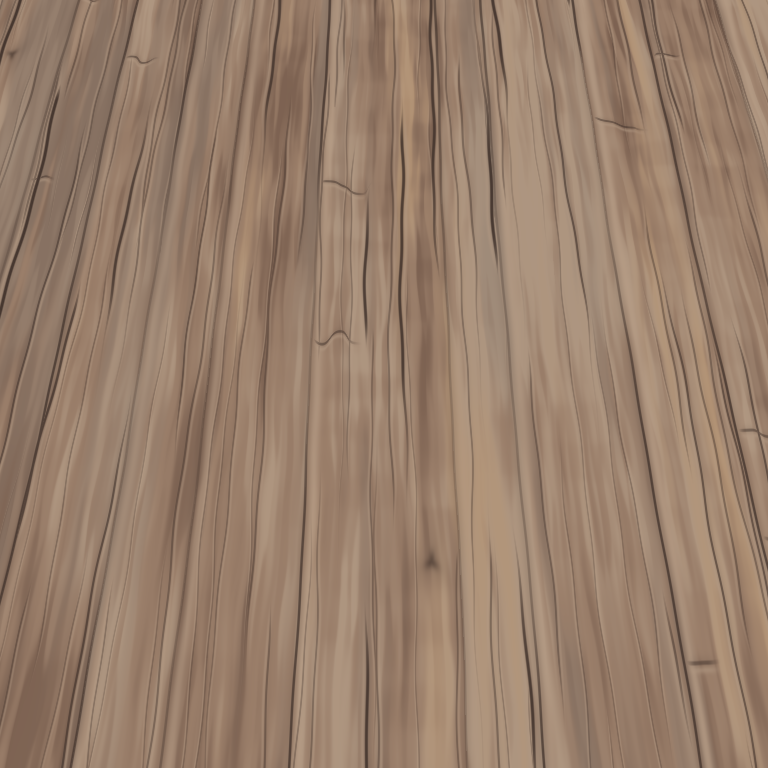
This texture is drawn by a WebGL 2 fragment shader. Its source:

```glsl
#version 300 es
precision highp float;
// Weathered timber boards running away from the viewer, with converging seams.
// A perspective map feeds soft cellular noise stretched along the grain; seams,
// splits, cross checks and knots are distance-based strokes laid on top.

uniform vec2 u_resolution;
out vec4 fragColor;

const vec3 BROWN = vec3(0.49, 0.385, 0.32);
const vec3 TAN   = vec3(0.60, 0.49, 0.41);
const vec3 PALE  = vec3(0.68, 0.585, 0.50);
const vec3 HONEY = vec3(0.72, 0.58, 0.44);
const vec3 ASH   = vec3(0.57, 0.505, 0.45);
const vec3 CRACK = vec3(0.24, 0.185, 0.16);

const float CENTRE = 0.505;   // column that stays upright
const float SPREAD = 0.70;    // widening from top to bottom
const float DEPTH  = 2.4;     // length scale along the boards
const float BOARDS = 11.0;    // boards across the top
const float SPLITS = 24.0;    // candidate split lines across the top
const float HAIRS  = 75.0;    // candidate hairlines across the top

vec2 hash2(vec2 p) {
    vec3 q = fract(p.xyx * vec3(0.1031, 0.1030, 0.0973));
    q += dot(q, q.yzx + 33.33);
    return fract((q.xx + q.yz) * q.zy);
}

// Cellular noise with blended cell values, -1 to 1
float softCells(vec2 p) {
    vec2 cell = floor(p), f = p - cell;
    float sum = 0.0, total = 0.0;
    for (int j = -1; j <= 1; j++)
    for (int i = -1; i <= 1; i++) {
        vec2 o = vec2(i, j);
        vec2 d = o + hash2(cell + o) - f;
        float w = exp(-5.0 * dot(d, d));
        sum += w * hash2(cell + o + 57.0).x;
        total += w;
    }
    return 2.0 * sum / total - 1.0;
}

// Soft-edged line, never thinner than about a pixel
float stroke(float d, float width) {
    float w = max(width, 0.8 / u_resolution.x);
    return 1.0 - smoothstep(0.3 * w, 1.4 * w, abs(d));
}

float bump(float d, float width) { return exp(-d * d / (width * width)); }

// Layered sines that make a line wander along the grain
float wander(float v, float phase) {
    return 0.0026 * sin(7.0 * v + phase) + 0.0014 * sin(19.0 * v + 2.3 * phase)
         + 0.0007 * sin(53.0 * v + 4.1 * phase);
}

float boardEdge(float i) { return i + 0.75 * hash2(vec2(i, 11.0)).x; }

// Lines that come and go along the grain: x = dark core, y = pale rim
vec2 splits(float u, float v, float scale, float count, float width) {
    vec2 mark = vec2(0.0);
    for (int k = -1; k <= 1; k++) {
        float n = floor(u * count) + float(k);
        vec2 h = hash2(vec2(n, count));
        float d = (u - (n + h.x) / count - wander(v, 20.0 * h.y)) * scale;
        float present = smoothstep(0.0, 0.5, softCells(vec2(n * 6.7, v * 3.2 + count)));
        float w = width * (0.4 + 0.6 * h.y) * (0.4 + 0.6 * present);
        float core = (0.35 + 0.6 * h.y) * stroke(d, w) + 0.15 * bump(d, 2.5 * w);
        float side = h.x < 0.5 ? -1.0 : 1.0;
        mark = max(mark, present * vec2(core, bump(d + side * 2.2 * w, 1.2 * w)));
    }
    return mark;
}

void main() {
    // Perspective: u across the boards, v along them
    vec2 uv = gl_FragCoord.xy / u_resolution;
    float scale = 1.0 + SPREAD * (1.0 - uv.y);
    float u = (uv.x - CENTRE) / scale;
    float v = DEPTH / scale;

    // Which board, and the distances to its two seams
    float x = (u + 0.4 * wander(v, 3.0 * u)) * BOARDS;
    float id = floor(x);
    id -= step(x, boardEdge(id));
    float left = x - boardEdge(id), right = boardEdge(id + 1.0) - x;
    vec2 rnd = hash2(vec2(id, 29.0));
    float unit = scale / BOARDS;

    // Grain tones from broad patches down to fine fibres
    float bent = u + 0.8 * wander(v, 9.0 * u);
    float patches = softCells(vec2(u * 9.0 + id * 5.0, v * 4.0));
    float streaks = softCells(vec2(bent * 38.0, v * 2.2 + id * 3.0));
    float fibres  = softCells(vec2(bent * 100.0, v * 4.5));
    float fine    = softCells(vec2(bent * 210.0, v * 12.0));
    float ripples = softCells(vec2(u * 20.0 + id * 3.0, v * 34.0));
    float tone = 0.575 + 0.32 * (rnd.x - 0.5) + 0.24 * patches + 0.20 * streaks
               + 0.21 * fibres + 0.19 * fine + 0.17 * ripples * rnd.y;
    float warmth = 0.8 * (rnd.y - 0.5) + 0.55 * softCells(vec2(u * 22.0, v * 1.6 + 40.0))
                 + 0.35 * fibres;

    vec3 col = mix(BROWN, TAN, smoothstep(0.05, 0.48, tone));
    col = mix(col, PALE, smoothstep(0.44, 0.84, tone));
    col = mix(col, HONEY, 0.60 * smoothstep(0.05, 0.75, warmth) * smoothstep(0.2, 0.7, tone));
    col = mix(col, ASH, 0.50 * smoothstep(0.10, 0.75, -warmth));

    // Seams: a pale lip on one side, a thin gap of uneven strength
    float gap = min(left, right) * unit;
    float seam = id + step(right, left);
    float fade = smoothstep(-0.5, 0.5, softCells(vec2(seam * 7.3, v * 3.0)));
    float lip = bump(left * unit - 0.010, 0.007);
    col = mix(col, PALE * 1.06, lip * (0.2 + 0.6 * hash2(vec2(id, 5.0)).x));
    float dark = (0.2 + 0.45 * fade) * stroke(gap, 0.0019) + 0.12 * bump(gap, 0.007);

    // Splits and hairlines
    vec2 split = splits(u, v, scale, SPLITS, 0.0025);
    vec2 hair = splits(u, v, scale, HAIRS, 0.0016);
    col = mix(col, PALE * 1.07, max(0.55 * split.y, 0.40 * hair.y));
    dark = max(dark, max(0.85 * split.x, 0.40 * hair.x));

    // Cross checks: short uneven cracks over part of some boards
    float row = v * 9.0;
    vec2 check = hash2(vec2(id, floor(row) + 90.0));
    float y = (fract(row) - 0.5 + 0.2 * (check.y - 0.5) * x
            - 0.2 * (check.y - 0.5) * id + 0.12 * softCells(vec2(x * 5.0, row))) / 9.0;
    float reach = 0.25 + 0.6 * check.y;
    float span = smoothstep(0.0, 0.1, left) * (1.0 - smoothstep(0.6 * reach, reach, left))
               * smoothstep(0.0, 0.1, right) * step(check.x, 0.42 * rnd.y);
    dark = max(dark, 0.42 * span * stroke(y, 0.0020) + 0.10 * span * bump(y, 0.006));
    col = mix(col, PALE * 1.04, 0.55 * span * bump(y + 0.006, 0.003));

    // Knots: sparse small spots with a soft stain
    vec2 grid = vec2(u * 7.0, v * 6.0);
    vec2 spot = hash2(floor(grid) + 130.0);
    vec2 off = (fract(grid) - 0.25 - 0.5 * spot) * vec2(1.0, 0.7);
    float r = length(off) * (1.0 + 0.25 * sin(3.0 * atan(off.y, off.x) + 9.0 * spot.x));
    float knot = step(hash2(floor(grid) + 170.0).x, 0.11);
    dark = max(dark, knot * (0.5 * bump(r, 0.032) + 0.14 * bump(r, 0.10)));

    fragColor = vec4(mix(col, CRACK, clamp(dark, 0.0, 0.9)), 1.0);
}
```
